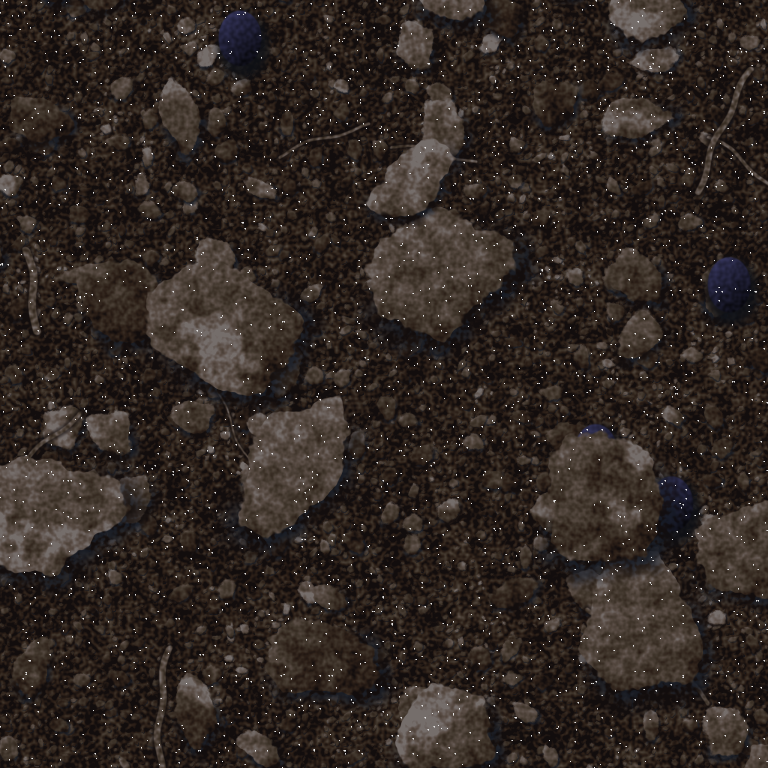
Write a Shadertoy shader that draws this texture.

```glsl
#define DARK vec3(0.07, 0.05, 0.05)
#define BROWN vec3(0.17, 0.12, 0.09)
#define TAN vec3(0.25, 0.21, 0.17)
#define GREY vec3(0.35, 0.30, 0.27)
#define PALE vec3(0.46, 0.43, 0.42)
#define SHADOW vec3(0.085, 0.105, 0.145)
#define BERRY vec3(0.15, 0.15, 0.26)
#define SHADOW_DIR vec2(0.5, -0.866)
#define SPECK_SHARE 0.009
#define SPECK_CELLS 512.0
#define STONE_SIDES 7
#define TAU 6.2831853

vec3 hash3(vec2 cell, float seed) {
    uvec3 v = uvec3(ivec3(cell.x, cell.y, seed) + 4096);
    v = v * 1664525u + 1013904223u;
    v.x += v.y * v.z; v.y += v.z * v.x; v.z += v.x * v.y;
    v ^= v >> 16u;
    v.x += v.y * v.z; v.y += v.z * v.x; v.z += v.x * v.y;
    return vec3(v >> 8u) / 16777216.0;
}

float cornerSlope(vec2 cell, vec2 offset) {
    float angle = TAU * hash3(cell, 1.0).x;
    return dot(vec2(cos(angle), sin(angle)), offset);
}

float gradientNoise(vec2 p) {
    vec2 i = floor(p), f = p - i, e = vec2(1, 0);
    vec2 u = f * f * f * (f * (f * 6.0 - 15.0) + 10.0);
    return mix(mix(cornerSlope(i, f), cornerSlope(i + e, f - e), u.x),
               mix(cornerSlope(i + e.yx, f - e.yx), cornerSlope(i + 1.0, f - 1.0), u.x), u.y);
}

float fbm(vec2 p) {
    float sum = 0.0, amp = 0.6;
    for (int i = 0; i < 4; i++) {
        sum += amp * gradientNoise(p);
        p = mat2(1.6, 1.2, -1.2, 1.6) * p + 7.3;
        amp *= 0.6;
    }
    return sum;
}

// Earth colours from dark soil to pale mineral
vec3 earth(float tone) {
    float t = clamp(tone, 0.0, 1.0) * 4.0;
    vec3 c = mix(DARK, BROWN, clamp(t, 0.0, 1.0));
    c = mix(c, TAN, clamp(t - 1.0, 0.0, 1.0));
    c = mix(c, GREY, clamp(t - 2.0, 0.0, 1.0));
    return mix(c, PALE, clamp(t - 3.0, 0.0, 1.0));
}

float smoothMax(float a, float b, float k) {
    float h = max(k - abs(a - b), 0.0) / k;
    return max(a, b) + 0.25 * h * h * k;
}

// Rounded convex stone bounded by random sides
float stone(vec2 q, float radius, vec2 id, float seed) {
    vec3 form = hash3(id, seed + 3.0);
    float turn = TAU * form.x, stretch = mix(1.0, 1.35, form.y);
    q = mat2(cos(turn), sin(turn), -sin(turn), cos(turn)) * q * vec2(stretch, 1.0 / stretch);
    float d = -radius;
    for (int i = 0; i < STONE_SIDES; i++) {
        vec3 side = hash3(id, seed + 10.0 + float(i));
        float a = (float(i) + 0.6 * side.x) * TAU / float(STONE_SIDES);
        d = smoothMax(d, dot(q, vec2(cos(a), sin(a))) - radius * mix(0.7, 1.1, side.y), 0.2 * radius);
    }
    return d;
}

// One size class of stones; grain holds coarse, fine and patch noise
vec3 scatter(vec3 col, vec2 uv, float cells, float fill, float size, float tone, vec3 grain, float seed) {
    vec2 p = uv * cells, home = floor(p);
    float aa = 1.2 * cells / iResolution.y;
    float rough = fbm(p * 4.0 + seed) * 0.22 * size;
    for (int y = -1; y <= 1; y++)
    for (int x = -1; x <= 1; x++) {
        vec2 id = home + vec2(x, y);
        vec3 place = hash3(id, seed), look = hash3(id, seed + 2.0);
        float radius = size * mix(0.5, 1.0, look.x);
        vec2 q = p - id - 0.2 - 0.6 * place.xy;
        if (place.z > fill || length(q) > 2.4 * radius) continue;
        float d = stone(q, radius, id, seed) + rough;

        // Bluish contact shadow below the stone
        float under = smoothstep(-0.5, 0.7, dot(q, SHADOW_DIR) / (length(q) + 0.001));
        float shade = smoothstep(0.4 * radius, 0.0, d) * under;
        vec3 gap = mix(DARK, SHADOW, smoothstep(-0.15, 0.2, grain.x + 0.5 * grain.y));
        col = mix(col, gap, 0.9 * shade);

        // Bevelled face with mottling and pale mineral patches
        float rim = 1.0 - clamp(-d / (0.6 * radius), 0.0, 1.0);
        float t = tone + 0.45 * (look.y - 0.5) + 0.6 * grain.x + 0.3 * grain.y;
        t -= 0.25 * rim * dot(q, SHADOW_DIR) / radius;
        t += 0.35 * step(0.5, look.z) * smoothstep(0.05, 0.22, grain.z);
        col = mix(col, earth(t), smoothstep(aa, -aa, d));
    }
    return col;
}

// Thin curved twigs and a few blue berries
vec3 debris(vec3 col, vec2 uv, float fine) {
    float aa = 1.0 / iResolution.y;
    for (int i = 0; i < 9; i++) {
        vec3 place = hash3(vec2(i, 5), 50.0), form = hash3(vec2(i, 9), 51.0);
        float a = TAU * place.z, len = mix(0.04, 0.1, form.x);
        vec2 q = mat2(cos(a), -sin(a), sin(a), cos(a)) * (uv - place.xy);
        q.y += 2.5 * (form.y - 0.5) * q.x * q.x + 0.003 * sin(q.x * 70.0);
        float d = length(vec2(max(abs(q.x) - len, 0.0), q.y)) - mix(0.001, 0.005, form.z * form.z);
        col = mix(col, DARK, 0.6 * smoothstep(0.006, 0.0, d));
        col = mix(col, earth(0.65 + 0.6 * fine), smoothstep(aa, -aa, d));
    }
    for (int i = 0; i < 4; i++) {
        vec3 place = hash3(vec2(i, 21), 60.0);
        vec2 q = (uv - place.xy) / vec2(0.028, 0.036);
        float r = length(q);
        col = mix(col, SHADOW * 0.6, 0.8 * smoothstep(1.5, 0.9, length(q - 0.3 * SHADOW_DIR)));
        vec3 skin = BERRY * (0.75 - 0.45 * dot(q, SHADOW_DIR) + 0.4 * fine);
        col = mix(col, skin, smoothstep(1.0 + 35.0 * aa, 1.0 - 35.0 * aa, r));
    }
    return col;
}

void mainImage(out vec4 fragColor, in vec2 fragCoord) {
    vec2 uv = fragCoord / iResolution.y;
    vec3 grain = vec3(fbm(uv * 38.0), gradientNoise(uv * 170.0), fbm(uv * 9.0 + 31.0));

    // Soil, then stones from grit to boulders
    vec3 col = earth(0.17 + 0.5 * grain.x + 0.6 * grain.y + 0.3 * grain.z);
    col = scatter(col, uv, 110.0, 0.55, 0.36, 0.28, grain, 100.0);
    col = scatter(col, uv, 52.0, 0.5, 0.36, 0.36, grain, 200.0);
    col = scatter(col, uv, 23.0, 0.4, 0.36, 0.43, grain, 300.0);
    col = scatter(col, uv, 10.0, 0.3, 0.4, 0.5, grain, 400.0);
    col = debris(col, uv, grain.y);
    col = scatter(col, uv, 4.2, 0.55, 0.42, 0.56, grain, 500.0);

    // Bright pinpoint specks
    vec2 dots = uv * SPECK_CELLS;
    float speck = step(hash3(floor(dots), 700.0).x, SPECK_SHARE);
    col = mix(col, vec3(0.9), speck * smoothstep(0.75, 0.35, length(fract(dots) - 0.5)));
    fragColor = vec4(col, 1.0);
}
```
